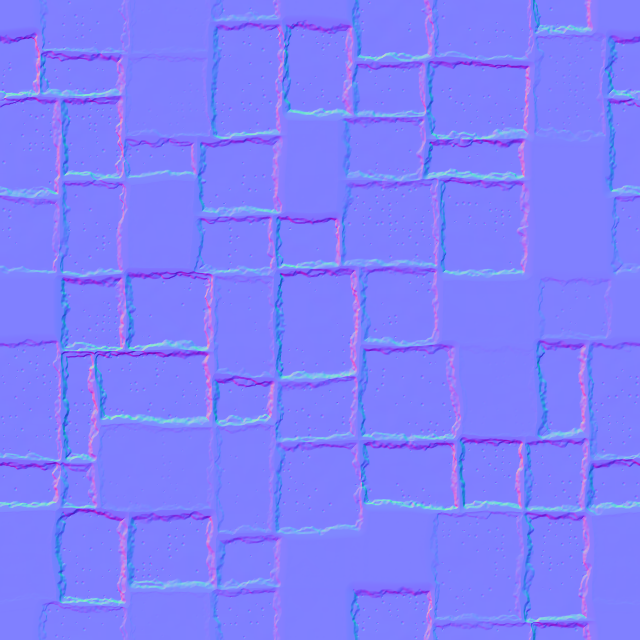
Give the GLSL for this texture map, as a Shadertoy shader.

```glsl
// Tangent-space normal map of uneven stone paving with rough, split edges
#define GRID vec2(8.0, 8.0)   // stones across and up, both even so it tiles
#define JITTER 0.3            // irregularity of the joints, in cells
#define GAP 0.0015            // half width of a joint
#define BEVEL 0.0052          // width of one broken step of the edge
#define SHOULDER 0.011        // reach of the worn band around the edge
#define RELIEF 0.0062         // height of the tallest stone
#define FRAY 0.019            // raggedness of the edges
#define CREASE 0.0013         // depth of the splits along the edges
#define GRIT 0.0006           // height of the grains
#define GRIT_FREQ 96.0        // grain cells across the canvas
#define STEP 0.0008           // sampling distance for the slope

float hash(vec2 p) {
    vec3 q = fract(p.xyx * 0.1031);
    q += dot(q, q.yzx + 33.33);
    return fract((q.x + q.y) * q.z);
}

// Value noise that repeats over the unit square
float noise(vec2 uv, float freq) {
    vec2 p = uv * freq, i = floor(p), f = p - i;
    f = f * f * (3.0 - 2.0 * f);
    vec2 a = mod(i, freq), b = mod(i + 1.0, freq);
    return mix(mix(hash(a), hash(vec2(b.x, a.y)), f.x),
               mix(hash(vec2(a.x, b.y)), hash(b), f.x), f.y);
}

float fbm(vec2 uv, float freq) {
    float sum = 0.0, amp = 0.53;
    for (int k = 0; k < 3; k++) {
        sum += amp * noise(uv, freq);
        freq *= 2.0;
        amp *= 0.56;
    }
    return sum;
}

// Position of the joint that runs through a cell
float joint(vec2 cell) {
    return 0.5 + JITTER * (2.0 * hash(mod(cell, GRID) + 3.0) - 1.0);
}

// Lower and upper corner of a stone; joints alternate in direction
vec4 stoneRect(vec2 cell) {
    float a = joint(cell), b = joint(cell + vec2(1, 0));
    float c = joint(cell + vec2(0, 1)), d = joint(cell + 1.0);
    bool even = mod(cell.x + cell.y, 2.0) < 0.5;
    vec4 r = even ? vec4(c, a, b, d) : vec4(a, b, d, c);
    return vec4(cell + r.xy, cell + 1.0 + r.zw);
}

// Depth inside a slightly rounded box, negative outside
float boxDepth(vec2 p, vec2 halfSize) {
    const float corner = 0.006;
    vec2 q = abs(p) - halfSize + corner;
    return corner - length(max(q, 0.0)) - min(max(q.x, q.y), 0.0);
}

// Clustered small round grains
float grains(vec2 uv) {
    vec2 p = uv * GRIT_FREQ, cell = mod(floor(p), GRIT_FREQ);
    vec2 centre = 0.32 + 0.36 * vec2(hash(cell + 11.0), hash(cell + 57.0));
    float size = mix(0.16, 0.32, hash(cell + 91.0));
    vec2 q = (fract(p) - centre) / size;
    float bump = max(0.0, 1.0 - dot(q, q));
    float cluster = noise(uv, 18.0);
    return step(hash(cell + 131.0), 0.6 * cluster * cluster) * size / 0.32 * bump * bump;
}

float height(vec2 uv) {
    // Wavering joints and two ragged outlines
    vec2 sway = vec2(noise(uv, 14.0), noise(uv + 0.37, 14.0)) - 0.5;
    vec2 p = uv + 0.011 * sway;
    float outer = FRAY * (fbm(uv, 46.0) - 0.5);
    float inner = FRAY * (fbm(uv + 0.43, 58.0) - 0.5) - 0.003;
    float bevel = BEVEL * mix(0.6, 1.8, noise(uv + 0.61, 20.0));

    // Tallest of the four stones that can reach this point
    float top = 0.0, edge = 0.0, face = 0.0;
    vec2 base = floor(p * GRID);
    for (int k = 0; k < 4; k++) {
        vec2 cell = base - vec2(k & 1, k >> 1);
        vec4 r = stoneRect(cell) / GRID.xyxy;
        float depth = boxDepth(p - 0.5 * (r.xy + r.zw), 0.5 * (r.zw - r.xy) - GAP);
        float level = smoothstep(0.02, 1.12, hash(mod(cell, GRID) + 40.0));
        float first = smoothstep(0.0, bevel, depth + outer);
        float second = smoothstep(0.0, bevel, depth + inner);
        float worn = smoothstep(-SHOULDER, SHOULDER, depth);
        float rise = level * (0.33 * worn + 0.37 * first + 0.3 * second);
        if (rise > top) {
            top = rise;
            edge = 4.0 * worn * (1.0 - worn) * first * level;
            face = second * smoothstep(0.0, 0.3, level);
        }
    }

    // Splits along the edges, then grain and gentle waves on the faces
    float ridge = 1.0 - abs(2.0 * noise(uv + 0.23, 90.0) - 1.0);
    return RELIEF * top + CREASE * edge * (ridge - 0.5)
         + face * (GRIT * grains(uv) + 0.0008 * fbm(uv + 0.71, 16.0));
}

void mainImage(out vec4 fragColor, in vec2 fragCoord) {
    vec2 uv = fragCoord / iResolution.y;
    vec2 e = vec2(STEP, 0.0);
    vec2 slope = vec2(height(uv + e.xy) - height(uv - e.xy),
                      height(uv + e.yx) - height(uv - e.yx)) / (2.0 * STEP);

    // Green points down the canvas
    vec3 normal = normalize(vec3(-slope.x, slope.y, 1.0));
    fragColor = vec4(0.5 + 0.5 * normal, 1.0);
}
```
